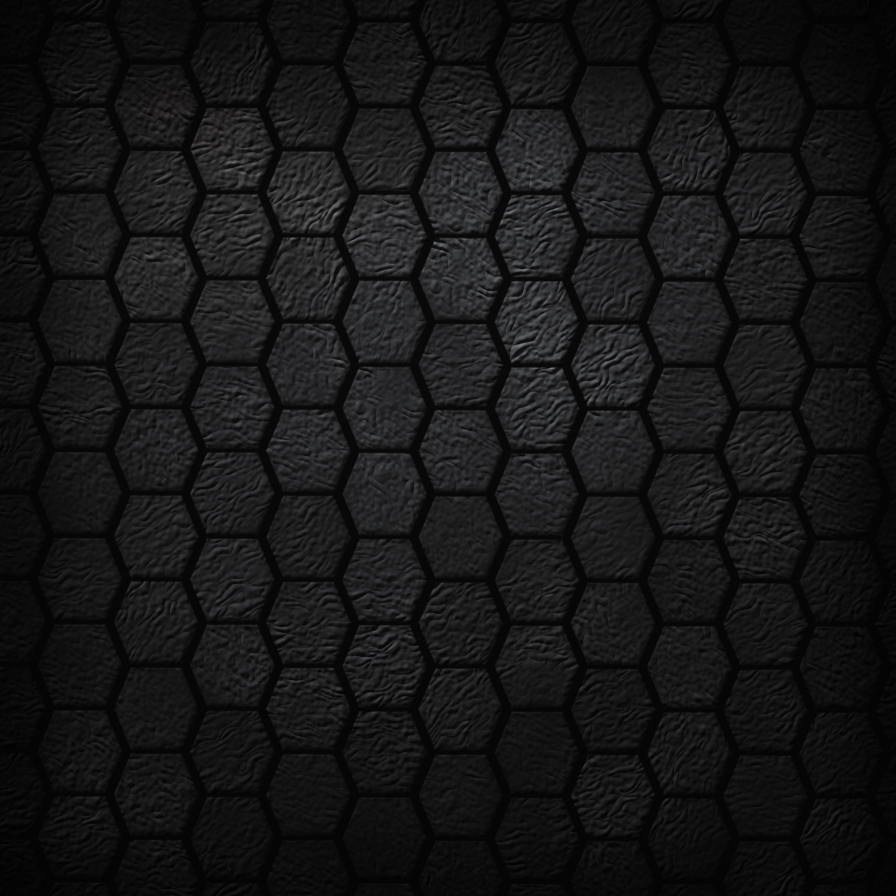
This pattern is drawn by a Shadertoy shader. Its source:

```glsl
const vec2  PITCH       = vec2(0.1700, 0.0961);  // lattice period, columns interleave at half
const vec2  ANCHOR      = vec2(0.5143, 0.5924);  // centre of one tile
const vec2  SIDE_NORMAL = vec2(0.924, 0.383);    // slanted side, steeper than a regular hexagon
const float TILT        = 0.003;
const float SEAM_FLAT   = 0.0024;                // half width of the horizontal seams
const float SEAM_SLANT  = 0.0050;                // half width of the slanted seams
const float RIM_WIDTH   = 0.0032;
const float RIM_GAIN    = 0.60;
const float SHADE_WIDTH = 0.0070;
const float GRAIN_SCALE = 95.0;
const float GRAIN_STEP  = 0.0016;
const float GRAIN_GAIN  = 3.0;
const vec2  LIGHT_DIR   = vec2(-0.50, 0.866);
const vec2  GLOW_CENTRE = vec2(0.45, 0.71);
const vec2  GLOW_RADIUS = vec2(0.52, 0.50);
const vec3  LEATHER     = vec3(0.172, 0.174, 0.180);
const vec3  SEAM        = vec3(0.034, 0.034, 0.035);
const vec3  WARM_TINT   = vec3(1.06, 0.99, 0.93);

vec2 hash2(vec2 p) {
    vec3 q = fract(p.xyx * vec3(0.1031, 0.1030, 0.0973));
    q += dot(q, q.yzx + 33.33);
    return fract((q.xx + q.yz) * q.zy);
}

float cornerSlope(vec2 cell, vec2 corner, vec2 f) {
    return dot(hash2(cell + corner) * 2.0 - 1.0, f - corner);
}

float gradientNoise(vec2 p) {
    vec2 i = floor(p), f = p - i;
    vec2 u = f * f * f * (f * (f * 6.0 - 15.0) + 10.0);
    float low  = mix(cornerSlope(i, vec2(0, 0), f), cornerSlope(i, vec2(1, 0), f), u.x);
    float high = mix(cornerSlope(i, vec2(0, 1), f), cornerSlope(i, vec2(1, 1), f), u.x);
    return mix(low, high, u.y);
}

// Signed distance to a tile face: x to the flat sides, y to the slanted sides
vec2 sideDistances(vec2 p) {
    float slant = dot(PITCH * vec2(0.25), SIDE_NORMAL);
    slant = dot(vec2(PITCH.x * 0.25, PITCH.y * 0.25), SIDE_NORMAL);
    return vec2(abs(p.y) - PITCH.y * 0.5 + SEAM_FLAT,
                dot(abs(p), SIDE_NORMAL) - slant + SEAM_SLANT);
}

float tileDistance(vec2 p) {
    vec2 d = sideDistances(p);
    return max(d.x, d.y);
}

// Stretched creases over fine pebbling
float leatherHeight(vec2 q) {
    vec2 bend = vec2(gradientNoise(q * 0.45), gradientNoise(q * 0.45 + 17.0));
    float crease = abs(gradientNoise((q + bend) * vec2(0.5, 1.1)));
    return 1.2 * crease + 0.4 * gradientNoise(q * 1.8);
}

void mainImage(out vec4 fragColor, in vec2 fragCoord) {
    vec2 uv = fragCoord / iResolution.y;
    float pixel = 1.0 / iResolution.y;

    // Two interleaved rectangular lattices make the honeycomb
    vec2 p = uv - ANCHOR;
    p.y += TILT * p.x;
    vec2 idA = floor(p / PITCH + 0.5);
    vec2 idB = floor(p / PITCH) + 0.5;
    vec2 a = p - idA * PITCH, b = p - idB * PITCH;
    bool useA = tileDistance(a) < tileDistance(b);
    vec2 local = useA ? a : b;
    vec2 id = useA ? idA : idB;
    vec2 sides = sideDistances(local);
    float d = max(sides.x, sides.y);
    vec2 rnd = hash2(id * 2.0 + 71.0);

    // Leather relief, with its own direction on each tile
    float angle = (rnd.x - 0.5) * 2.2;
    mat2 turn = mat2(cos(angle), sin(angle), -sin(angle), cos(angle));
    vec2 grainPos = turn * local * GRAIN_SCALE + rnd * 200.0;
    vec2 grainOffset = turn * LIGHT_DIR * GRAIN_STEP * GRAIN_SCALE;
    float relief = leatherHeight(grainPos) - leatherHeight(grainPos + grainOffset);

    // Broad light, fading towards the borders
    vec2 g = (uv - GLOW_CENTRE) / GLOW_RADIUS;
    float light = 0.27 + 0.73 * exp(-dot(g, g));
    vec2 border = min(uv, iResolution.xy / iResolution.y - uv);
    light *= mix(0.50, 1.0, smoothstep(0.0, 0.12, border.x));
    light *= mix(0.65, 1.0, smoothstep(0.0, 0.10, uv.y));
    light *= mix(0.45, 1.0, smoothstep(0.0, 0.22, 1.0 - uv.y));

    // Worn patches and tile-to-tile variation
    float wear = gradientNoise(uv * 6.0 + 3.0) + 0.5 * gradientNoise(uv * 19.0);
    float tone = (0.90 + 0.20 * rnd.y) * (1.0 + 0.35 * wear);
    float grain = clamp(1.0 + GRAIN_GAIN * (1.0 + wear) * relief, 0.3, 2.3);

    // Lit rim on the upper left, soft shade on the lower right
    vec2 outward = sides.x > sides.y ? vec2(0.0, 1.0) : SIDE_NORMAL;
    float facing = dot(outward * sign(local), LIGHT_DIR);
    float rim = 1.0 - smoothstep(0.0, RIM_WIDTH, -d);
    float shade = 1.0 - smoothstep(0.0, SHADE_WIDTH, -d);
    float rimWear = 0.8 + 0.9 * gradientNoise(p * 60.0);
    float edge = 1.0 + RIM_GAIN * rim * rimWear * max(facing, 0.0)
               - 0.45 * shade * max(-facing, 0.0) - 0.15 * shade;

    vec3 warm = mix(vec3(1.0), WARM_TINT, smoothstep(0.45, 0.0, distance(uv, vec2(0.15, 1.0))));
    vec3 face = LEATHER * warm * light * tone * grain * edge;
    vec3 seam = SEAM * (0.35 + 0.65 * light) * (1.0 + 0.6 * relief);

    float softness = max(pixel, 0.0013);
    float cover = 1.0 - smoothstep(-softness, softness, d);
    fragColor = vec4(mix(seam, face, cover), 1.0);
}
```
